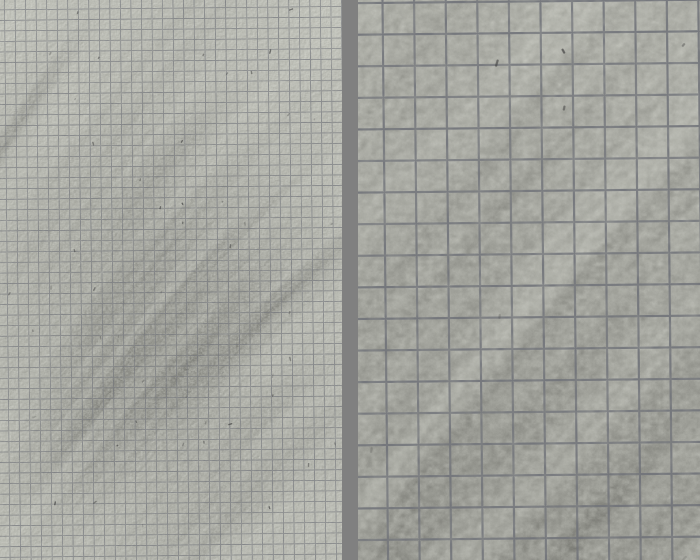
Left: the whole. Right: its middle third, enlarged.
Reproduce this texture procedurally as a Shadertoy shader.

```glsl
// Worn squared paper: a fine blue-grey grid over grainy stock with diagonal graphite smears.

const float CELL = 0.0188;       // grid pitch, in canvas heights
const float LINE_WIDTH = 0.0013; // ruled line width, in canvas heights
const float TILT = 0.010;        // slight rotation of the sheet
const vec3 PAPER = vec3(0.770, 0.776, 0.744);
const vec3 GRAPHITE = vec3(0.36, 0.36, 0.34);
const vec3 INK = vec3(0.44, 0.45, 0.475);

float hash(vec2 p) {
    return fract(sin(dot(p, vec2(127.1, 311.7))) * 43758.545);
}

float noise(vec2 p) {
    vec2 i = floor(p), f = fract(p);
    f = f * f * (3.0 - 2.0 * f);
    return mix(mix(hash(i), hash(i + vec2(1, 0)), f.x),
               mix(hash(i + vec2(0, 1)), hash(i + vec2(1, 1)), f.x), f.y);
}

float fbm(vec2 p) {
    float sum = 0.0, amp = 0.5;
    for (int i = 0; i < 4; i++) {
        sum += amp * noise(p);
        p = p * 2.03 + 17.3;
        amp *= 0.5;
    }
    return sum;
}

// Share of a pixel covered by a line at signed distance d
float lineCoverage(float d, float width, float px) {
    float overlap = min(0.5 * width, d + 0.5 * px) - max(-0.5 * width, d - 0.5 * px);
    return clamp(overlap / px, 0.0, 1.0);
}

// Coordinate across the bowed smear direction: steep at left, flatter at right
float acrossSmear(vec2 p) {
    return p.y - 1.5 * p.x + 0.55 * p.x * p.x;
}

// One band following the smear direction, crisper on its lower side
float smearBand(vec2 p, float offset, float width, float xStart, float xEnd) {
    float d = (acrossSmear(p) - offset) / width;
    d *= d < 0.0 ? 1.7 : 0.9;
    float ends = smoothstep(xStart - 0.07, xStart + 0.07, p.x)
               * (1.0 - smoothstep(xEnd - 0.1, xEnd + 0.08, p.x));
    return exp(-d * d) * ends;
}

// Layered streaks, strongest below the middle of the sheet
float smearTone(vec2 p) {
    float v = acrossSmear(p);
    float coarse = noise(vec2(v * 17.0, p.x * 3.0 + 4.0));
    float fine = noise(vec2(v * 52.0 + 9.0, p.x * 6.0));
    float hair = noise(vec2(v * 150.0, p.x * 12.0));
    vec2 q = (p - vec2(0.28, 0.41)) / vec2(0.28, 0.42);
    float body = exp(-dot(q, q));
    float tone = body * (0.12 + 0.14 * coarse + 0.16 * fine + 0.10 * hair);
    tone += 0.05 * coarse * fine;
    float bands = 0.21 * smearBand(p, 0.73, 0.035, -0.10, 0.12)
                + 0.20 * smearBand(p, -0.16, 0.028, 0.37, 0.62)
                + 0.08 * smearBand(p, 0.03, 0.035, 0.06, 0.46)
                + 0.09 * smearBand(p, -0.09, 0.030, 0.26, 0.54)
                + 0.15 * smearBand(p, -0.45, 0.040, 0.38, 0.60);
    return tone + bands * (0.35 + 0.6 * fine + 0.5 * hair);
}

// Short dark flecks, at most one in each scatter cell
float flecks(vec2 p, float px) {
    const float SCALE = 26.0;
    vec2 id = floor(p * SCALE);
    vec2 centre = 0.3 + 0.4 * vec2(hash(id + 3.1), hash(id + 7.7));
    vec2 d = (fract(p * SCALE) - centre) / SCALE;
    float angle = 0.3 + 1.8 * hash(id + 11.9);
    vec2 dir = vec2(cos(angle), sin(angle));
    float halfLength = mix(0.0005, 0.003, hash(id + 5.3));
    d -= dir * clamp(dot(d, dir), -halfLength, halfLength);
    float mark = 1.0 - smoothstep(0.0002, 0.0005 + px, length(d));
    return mark * step(0.89, hash(id)) * (0.25 + 0.75 * hash(id + 2.2));
}

// Ruled grid with uneven ink
float grid(vec2 p, vec2 centre, float px) {
    vec2 d = p - centre;
    vec2 axis = vec2(cos(TILT), sin(TILT));
    vec2 g = vec2(dot(d, axis), dot(d, vec2(-axis.y, axis.x))) / CELL + vec2(0.55, 0.18);
    vec2 dist = (fract(g + 0.5) - 0.5) * CELL;
    vec2 id = floor(g + 0.5);
    float grain = noise(p * 260.0);
    float inkX = 0.62 + 0.15 * hash(vec2(id.x, 1.0)) + 0.35 * grain;
    float inkY = 0.62 + 0.15 * hash(vec2(id.y, 5.0)) + 0.35 * grain;
    return min(1.0, max(lineCoverage(dist.x, LINE_WIDTH, px) * inkX,
                        lineCoverage(dist.y, LINE_WIDTH, px) * inkY));
}

void mainImage(out vec4 fragColor, in vec2 fragCoord) {
    float px = 1.0 / iResolution.y;
    vec2 p = fragCoord * px;
    vec2 centre = 0.5 * iResolution.xy * px;

    // Paper tone and crisp raking-light grain
    float relief = fbm(p * 260.0) - fbm(p * 260.0 + vec2(-0.55, 0.55));
    vec3 color = PAPER * (0.965 + 0.05 * fbm(p * 5.0));
    color += 0.095 * relief;

    // Graphite catches on the raised grain
    float tooth = 0.5 + 1.05 * fbm(p * 300.0 + 50.0);
    color = mix(color, GRAPHITE, clamp(smearTone(p) * tooth, 0.0, 0.75));

    // Ruling and flecks
    color = mix(color, INK, 0.9 * grid(p, centre, px));
    color = mix(color, vec3(0.25), 0.7 * flecks(p, px));
    fragColor = vec4(color, 1.0);
}
```
